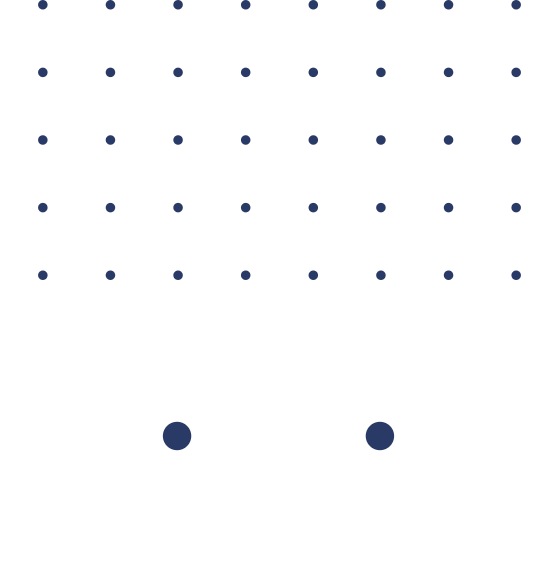
Top, the full canvas; bottom, a detail of the centre.
Write a Shadertoy shader that draws this pattern.

```glsl
// A sparse square grid of small navy dots on plain white.
// Space is folded into one cell about the nearest grid point, and a circle
// distance function is smoothed over about one pixel.

#define PITCH 0.2415                   // dot spacing, in canvas heights
#define RADIUS 0.0169                  // dot radius, in canvas heights
#define GRID_SHIFT vec2(-0.0018, 0.0)  // grid offset from the canvas centre
#define PAPER vec3(1.0)
#define NAVY vec3(0.165, 0.227, 0.404)

float circleDistance(vec2 p, float radius) {
    return length(p) - radius;
}

// Offset from the nearest grid point
vec2 foldToCell(vec2 p) {
    return (fract(p / PITCH + 0.5) - 0.5) * PITCH;
}

void mainImage(out vec4 fragColor, in vec2 fragCoord) {
    float pixel = 1.0 / iResolution.y;
    vec2 p = (fragCoord - 0.5 * iResolution.xy) * pixel - GRID_SHIFT;

    // Dots straddle the centre line across; a row runs through it down
    p.x -= 0.5 * PITCH;

    float d = circleDistance(foldToCell(p), RADIUS);
    float coverage = clamp(0.5 - d / pixel, 0.0, 1.0);
    fragColor = vec4(mix(PAPER, NAVY, coverage), 1.0);
}
```
